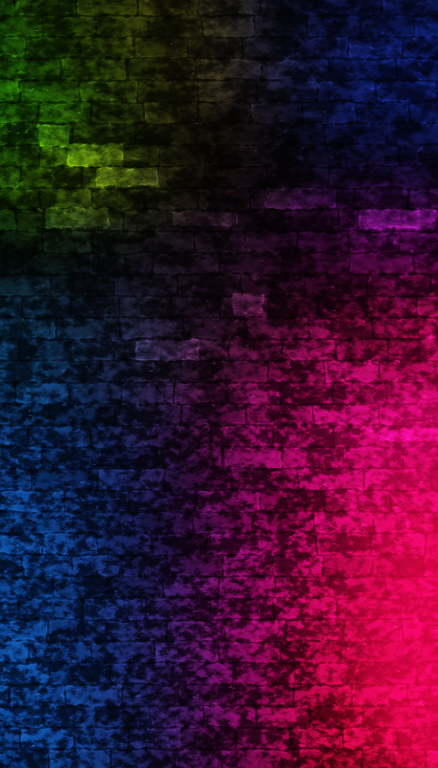
Reproduce this texture procedurally as a Shadertoy shader.

```glsl
const float ROW_HEIGHT = 0.0281;
const float ROW_SHIFT = 0.0037;
const vec2 BRICK_WIDTH = vec2(0.064, 0.088);
const float JOINT = 0.0012;
const float CORNER = 0.003;
const float WOBBLE = 0.0035;
const float EXPOSURE = 1.25;
const float LEDGE_GAIN = 0.95;
const float GRIT_STRENGTH = 0.65;
const vec3 AMBIENT = vec3(0.016, 0.013, 0.020);

// Protruding bricks: centre and half size
const int LEDGE_COUNT = 10;
const vec4 LEDGES[LEDGE_COUNT] = vec4[](
    vec4(0.070, 0.823, 0.021, 0.014), vec4(0.124, 0.798, 0.036, 0.015),
    vec4(0.166, 0.770, 0.040, 0.012), vec4(0.101, 0.716, 0.042, 0.013),
    vec4(0.391, 0.742, 0.046, 0.013), vec4(0.323, 0.604, 0.021, 0.014),
    vec4(0.518, 0.715, 0.050, 0.012), vec4(0.267, 0.715, 0.043, 0.009),
    vec4(0.219, 0.544, 0.042, 0.013), vec4(0.534, 0.434, 0.038, 0.008));

float hash(vec2 p) {
    vec3 h = fract(vec3(p.xyx) * 0.1031);
    h += dot(h, h.yzx + 33.33);
    return fract((h.x + h.y) * h.z);
}

float cornerSlope(vec2 cell, vec2 offset) {
    float angle = 6.2832 * hash(cell);
    return dot(vec2(cos(angle), sin(angle)), offset);
}

float gradientNoise(vec2 p) {
    vec2 i = floor(p), f = p - i;
    vec2 u = f * f * f * (f * (f * 6.0 - 15.0) + 10.0);
    vec2 e = vec2(0.0, 1.0);
    return mix(mix(cornerSlope(i, f), cornerSlope(i + e.yx, f - e.yx), u.x),
               mix(cornerSlope(i + e, f - e), cornerSlope(i + e.yy, f - e.yy), u.x), u.y);
}

float fbm(vec2 p) {
    float sum = 0.0, gain = 0.6;
    for (int i = 0; i < 5; i++) {
        sum += gain * gradientNoise(p);
        p = mat2(1.6, 1.2, -1.2, 1.6) * p + 7.3;
        gain *= 0.55;
    }
    return sum;
}

float roundBox(vec2 p, vec2 halfSize) {
    vec2 d = abs(p) - halfSize + CORNER;
    return length(max(d, 0.0)) + min(max(d.x, d.y), 0.0) - CORNER;
}

// Signed distance to the nearest brick, and its random tone
vec2 brickWall(vec2 q) {
    float y = (q.y + ROW_SHIFT) / ROW_HEIGHT;
    float row = floor(y);
    float width = mix(BRICK_WIDTH.x, BRICK_WIDTH.y, hash(vec2(row, 3.0)));
    float x = q.x / width + 0.5 * mod(row, 2.0) + 0.35 * hash(vec2(row, 9.0));
    vec2 size = vec2(width, ROW_HEIGHT);
    vec2 local = (fract(vec2(x, y)) - 0.5) * size;
    return vec2(roundBox(local, 0.5 * size - JOINT), hash(vec2(floor(x) + 5.0, row)));
}

vec3 glow(vec2 p, vec2 centre, vec2 radius, vec3 colour) {
    vec2 d = (p - centre) / radius;
    return colour * exp(-dot(d, d));
}

vec3 coloredLight(vec2 p) {
    vec3 c = AMBIENT;
    // Upper wall
    c += glow(p, vec2(0.00, 0.87), vec2(0.23, 0.15), vec3(0.07, 0.38, 0.00));
    c += glow(p, vec2(0.19, 0.77), vec2(0.17, 0.06), vec3(0.16, 0.19, 0.00));
    c += glow(p, vec2(0.31, 0.95), vec2(0.24, 0.11), vec3(0.13, 0.14, 0.00));
    c += glow(p, vec2(0.50, 0.88), vec2(0.18, 0.15), vec3(0.06, 0.03, 0.00));
    c += glow(p, vec2(1.02, 0.90), vec2(0.32, 0.12), vec3(0.02, 0.08, 0.42));
    c += glow(p, vec2(0.78, 0.97), vec2(0.24, 0.11), vec3(0.02, 0.03, 0.12));
    // Right side
    c += glow(p, vec2(1.00, 0.69), vec2(0.32, 0.07), vec3(0.24, 0.01, 0.28));
    c += glow(p, vec2(1.02, 0.47), vec2(0.37, 0.12), vec3(0.90, 0.01, 0.38));
    c += glow(p, vec2(1.08, 0.16), vec2(0.36, 0.28), vec3(2.70, 0.01, 0.42));
    c += glow(p, vec2(0.70, 0.35), vec2(0.20, 0.20), vec3(0.22, 0.00, 0.18));
    c += glow(p, vec2(0.54, 0.12), vec2(0.16, 0.28), vec3(0.17, 0.00, 0.20));
    // Left side and centre
    c += glow(p, vec2(0.00, 0.54), vec2(0.26, 0.09), vec3(0.01, 0.13, 0.22));
    c += glow(p, vec2(0.00, 0.31), vec2(0.28, 0.19), vec3(0.02, 0.21, 0.57));
    c += glow(p, vec2(0.00, 0.03), vec2(0.30, 0.18), vec3(0.02, 0.21, 0.58));
    c += glow(p, vec2(0.32, 0.22), vec2(0.18, 0.30), vec3(0.03, 0.03, 0.15));
    c += glow(p, vec2(0.42, 0.58), vec2(0.26, 0.12), vec3(0.06, 0.045, 0.065));
    return c;
}

void mainImage(out vec4 fragColor, in vec2 fragCoord) {
    vec2 p = fragCoord / iResolution.xy;
    vec2 q = fragCoord / iResolution.y;
    float edge = max(1.0 / iResolution.y, 0.0012);

    // Uneven brick outlines
    vec2 warp = vec2(gradientNoise(q * 34.0), gradientNoise(q * 34.0 + 19.0));
    vec2 worn = q + WOBBLE * warp;
    vec2 brick = brickWall(worn);
    float roughness = 0.003 * gradientNoise(q * 130.0);
    float d = brick.x + roughness;
    float ledge = 0.0;
    for (int i = 0; i < LEDGE_COUNT; i++) {
        float box = roundBox(worn - LEDGES[i].xy, LEDGES[i].zw) + roughness;
        float inside = 1.0 - smoothstep(-edge, edge, box);
        d = mix(d, box, inside);
        ledge = max(ledge, inside);
    }

    // Worn faces, soot, chipped rims and pale flecks
    float face = 1.0 - smoothstep(-edge, edge, d);
    float stain = fbm(q * vec2(20.0, 36.0));
    float grit = fbm(q * vec2(80.0, 110.0) + 31.0);
    float decay = 1.0 - smoothstep(0.35, 0.7, p.y);
    float clean = smoothstep(-0.28, 0.32, stain + grit * (0.35 + 0.6 * decay));
    float shade = mix(0.40, 0.60 + 0.45 * brick.y, face) * mix(0.35, 1.15, clean);
    shade *= 1.0 + GRIT_STRENGTH * grit;
    float rim = exp(-pow((d + 0.0014) / 0.0013, 2.0));
    shade += rim * (0.25 + 0.7 * ledge) * smoothstep(0.0, 0.3, stain + grit);
    shade += ledge * LEDGE_GAIN * (0.7 + grit);
    float fleck = smoothstep(0.30, 0.45, fbm(q * vec2(65.0, 90.0) + 53.0));

    vec3 light = coloredLight(p + 0.015 * warp);
    shade = mix(shade, 1.0, 0.45 * smoothstep(0.8, 2.2, light.r));
    vec3 colour = light * max(shade + 0.6 * fleck, 0.03);
    colour += fleck * 0.05 * (light + 0.25);
    fragColor = vec4(1.0 - exp(-EXPOSURE * colour), 1.0);
}
```
